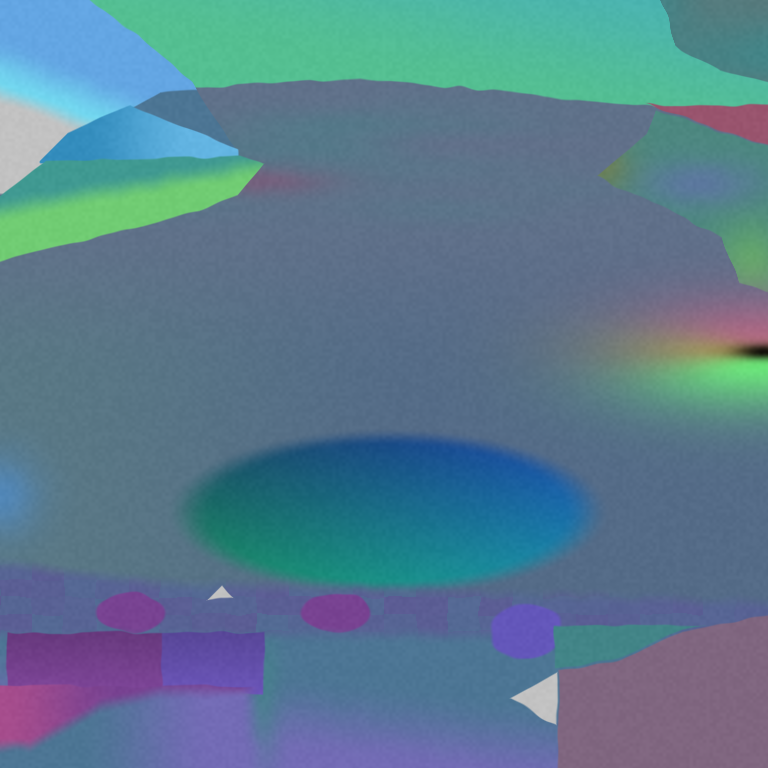
Reproduce this texture map procedurally as a WebGL 1 fragment shader.

```glsl
precision highp float;
uniform vec2 u_resolution;

const vec3 PALE = vec3(.76);
const vec3 SLATE = vec3(.3, .46, .58);
const vec3 VIOLET = vec3(.45, .42, .71);
const vec3 PLUM = vec3(.47, .26, .57);
const vec3 TEAL = vec3(.26, .52, .53);

float hash(vec2 p) {
  vec3 q = fract(p.xyx * .1031);
  q += dot(q, q.yzx + 33.33);
  return fract((q.x + q.y) * q.z);
}

float noise(vec2 p) {
  vec2 i = floor(p), f = fract(p), e = vec2(1, 0);
  f = f * f * (3. - 2. * f);
  return mix(mix(hash(i), hash(i + e), f.x),
             mix(hash(i + e.yx), hash(i + 1.), f.x), f.y);
}

float cover(float d) { return smoothstep(0., .003, d); }

float band(float v, float low, float high) { return cover(min(v - low, high - v)); }

// Height of a line through four knots
float curve(float x, vec4 xs, vec4 ys) {
  vec3 t = clamp((x - xs.xyz) / (xs.yzw - xs.xyz), 0., 1.);
  return ys.x + dot(t, ys.yzw - ys.xyz);
}

float glow(vec2 p, vec2 center, vec2 radius) {
  vec2 q = (p - center) / radius;
  return exp(-dot(q, q));
}

float disc(vec2 p, vec2 center, vec2 radius) {
  return smoothstep(1., .88, length((p - center) / radius));
}

// Hazy middle with streaks
vec3 field(vec2 p) {
  vec3 c = mix(vec3(.35, .47, .52), vec3(.33, .42, .53), smoothstep(0., .6, p.x));
  c = mix(c, vec3(.38, .44, .54), smoothstep(.5, .75, p.y));
  c = mix(c, TEAL, glow(p, vec2(.48, .79), vec2(.3, .06)) * noise(p * vec2(5, 32)));
  c = mix(c, vec3(.48, .36, .48), glow(p, vec2(.34, .764), vec2(.09, .018)) * .8);
  return mix(c, vec3(.32, .53, .72), glow(p, vec2(0, .355), vec2(.05)));
}

vec3 leftLayers(vec3 c, float x, float y) {
  // Green sky
  float horizon = curve(x, vec4(.17, .21, .47, .85), vec4(.86, .882, .897, .859));
  vec3 sky = mix(vec3(.33, .75, .57), vec3(.29, .7, .7), smoothstep(.5, 1.5, x + 5. * (y - .9)));
  c = mix(c, sky, cover(y - horizon));

  // Blue slope over a pale gap
  float slope = curve(x, vec4(.1, .18, .25, .31), vec4(1.01, .955, .895, .8));
  float rise = y - .875 + .38 * x;
  vec3 blue = mix(PALE, vec3(.45, .85, .94), smoothstep(-.01, .02, rise));
  blue = mix(blue, vec3(.39, .65, .89), smoothstep(.01, .08, rise));
  blue = mix(blue, SLATE, cover(horizon - y) * cover(x - .17));
  c = mix(c, blue, band(y, .745, slope) * cover(.31 - x));

  // Blue hill
  float hill = curve(x, vec4(.05, .09, .17, .31), vec4(.79, .83, .865, .805));
  blue = mix(vec3(.2, .55, .74), vec3(.39, .71, .89), smoothstep(.1, .26, x));
  c = mix(c, blue, band(y, .785, hill) * band(x, .05, .31));

  // Green sheet
  float top = curve(x, vec4(0, .06, .31, .345), vec4(.746, .792, .797, .787));
  float low = curve(x, vec4(0, .26, .31, .345), vec4(.658, .724, .745, .787));
  vec3 sheet = mix(vec3(.44, .8, .45), vec3(.25, .6, .57), smoothstep(.71, .745, y - .17 * x));
  return mix(c, sheet, band(y, low, top));
}

vec3 rightLayers(vec3 c, vec2 p) {
  // Dark corner
  float corner = curve(p.x, vec4(.857, .88, .937, 1), vec4(1.01, .94, .906, .891));
  c = mix(c, mix(TEAL, vec3(.38, .46, .47), noise(p * 14.)), cover(p.y - corner));

  // Lump and red wedge
  float top = curve(p.x, vec4(.775, .84, .853, 1), vec4(.77, .825, .857, .81));
  float low = curve(p.x, vec4(.775, .94, .962, 1), vec4(.77, .69, .63, .62));
  vec3 lump = mix(vec3(.3, .53, .5), vec3(.36, .47, .62), glow(p, vec2(.91, .76), vec2(.08, .03)));
  lump = mix(lump, vec3(.42, .5, .34), glow(p, vec2(.78, .785), vec2(.04)));
  lump = mix(lump, vec3(.38, .66, .42), glow(p, vec2(.98, .66), vec2(.05)));
  c = mix(c, lump, band(p.y, low, top));
  return mix(c, vec3(.6, .33, .43), band(p.y, 1.148 - .34 * p.x, .865));
}

// Hue turning around a dark point
vec3 flare(vec3 c, vec2 p) {
  vec2 q = (p - vec2(.995, .542)) / vec2(.17, .062);
  float turn = q.y / (length(q) + .12);
  vec3 hue = mix(vec3(.66, .6, .35), vec3(.72, .4, .52), smoothstep(0., .9, turn));
  hue = mix(hue, vec3(.43, .95, .48), smoothstep(-.1, .8, -turn));
  c = mix(c, hue, exp(-.75 * dot(q, q)));
  return c * (1. - .9 * glow(q, vec2(0), vec2(.22, .16)));
}

vec3 oval(vec3 c, vec2 p) {
  vec2 q = (p - vec2(.505, .333)) / vec2(.285, .108);
  vec3 tint = vec3(.1, .43 - .16 * q.y, .53 + .16 * q.x);
  return mix(c, tint, smoothstep(0., .22, 1.02 - length(q)));
}

vec3 lowerLayers(vec3 c, vec2 p) {
  float x = p.x, y = p.y;
  // Faceted strip
  float rim = curve(x, vec4(0, .2, .5, 1), vec4(.268, .24, .232, .215));
  vec3 strip = mix(vec3(.36, .36, .58), SLATE, hash(floor(p * vec2(24, 45))) * .6);
  c = mix(c, strip, smoothstep(-.012, .012, rim - y));
  for (int i = 0; i < 2; i++)
    c = mix(c, PLUM, disc(p, vec2(.17 + .267 * float(i), .202), vec2(.048, .027)));

  // Slate floor, plum folds and violet mound
  vec3 ground = mix(SLATE, VIOLET, smoothstep(-.1, .01, .07 - .12 * x - y));
  ground = mix(ground, TEAL, glow(p, vec2(.345, .09), vec2(.02, .08)) * .6);
  c = mix(c, ground, smoothstep(.185, .16, y));
  vec3 fold = mix(PLUM, vec3(.4, .32, .69), cover(x - .21)) * (1.3 - 2.5 * y);
  c = mix(c, fold, band(y, .095, .178) * band(x, .008, .345));
  float mound = curve(x, vec4(.04, .13, .21, .32), vec4(.03, .08, .1, .1));
  vec3 hem = mix(vec3(.65, .3, .55), PLUM, smoothstep(0., .16, x));
  hem = mix(hem, mix(SLATE, VIOLET, smoothstep(.1, .28, x)), smoothstep(-.012, .012, mound - y));
  c = mix(c, hem, smoothstep(.34, .31, x) * cover(.108 - y));
  c = mix(c, vec3(.39, .34, .73), disc(p, vec2(.685, .178), vec2(.05, .038)));

  // Mauve bank, teal lip and pale notches
  float bank = curve(x, vec4(.72, .81, .89, 1), vec4(.127, .143, .18, .2));
  c = mix(c, TEAL, band(y, bank, .187) * cover(x - .72));
  c = mix(c, vec3(.5, .4, .5), cover(min(bank - y, x - .725)));
  float notch = min(.55 * (x - .661) - abs(y - .09), .726 - x);
  float peak = min(.237 - y - abs(x - .287), y - .219);
  return mix(c, PALE, cover(max(notch, peak)));
}

void main() {
  vec2 uv = gl_FragCoord.xy / u_resolution;
  vec2 p = uv + .005 * (noise(uv * 45.) - .5);
  vec3 color = rightLayers(leftLayers(field(p), p.x, p.y), p);
  color = lowerLayers(oval(flare(color, uv), uv), p);
  float grain = noise(uv * 230.) - .5;
  gl_FragColor = vec4(color + .025 * grain, 1);
}
```
